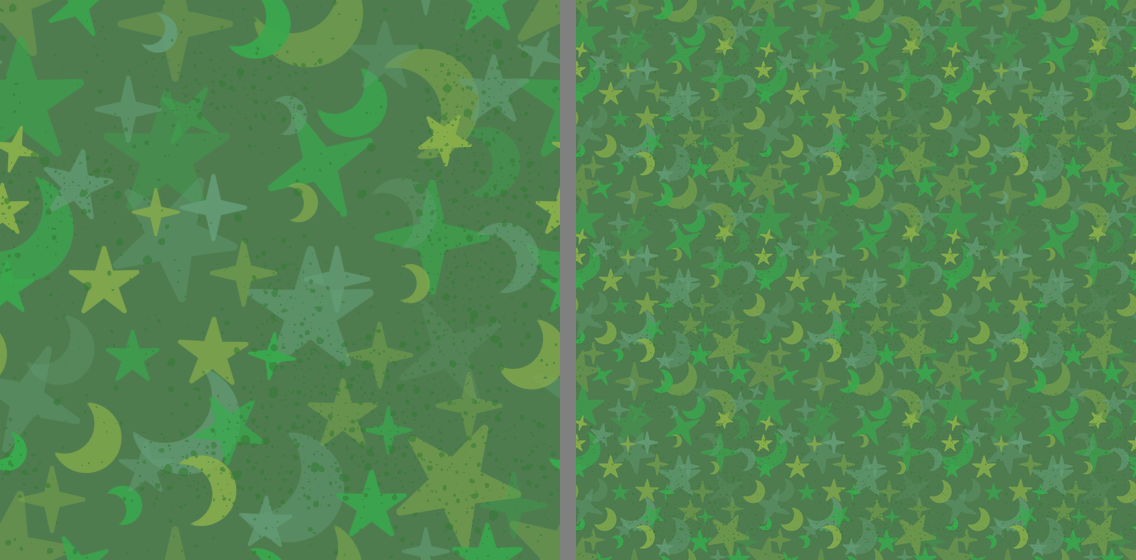
Left: one tile. Right: repeated 3 by 3.
Reproduce this pattern procedurally as a three.js fragment shader.

```glsl
varying vec2 vUv;

const vec3 BASE = vec3(0.305, 0.488, 0.308);
const vec3 LIME = vec3(0.53, 0.68, 0.295);
const vec3 GREEN = vec3(0.22, 0.665, 0.30);
const vec3 SAGE = vec3(0.395, 0.615, 0.465);
const vec3 SPECK = vec3(0.20, 0.475, 0.20);
const float SPECK_OPACITY = 0.55;

// Shape counts; radii are for star, sparkle and crescent
const int LARGE_COUNT = 16;
const int MEDIUM_COUNT = 28;
const int SMALL_COUNT = 18;
const vec3 LARGE_RADII = vec3(0.118, 0.103, 0.098);
const vec3 MEDIUM_RADII = vec3(0.066, 0.060, 0.063);
const vec3 SMALL_RADII = vec3(0.050, 0.043, 0.035);
const vec2 LARGE_OPACITY = vec2(0.20, 0.72);
const vec2 MEDIUM_OPACITY = vec2(0.28, 0.90);
const vec2 SMALL_OPACITY = vec2(0.50, 1.0);

const vec2 SPREAD = vec2(0.7549, 0.5698);
const float JITTER = 0.07;
const float TIP_ROUND = 0.06;
const float EDGE = 0.0014;
const float PI = 3.14159;

vec4 hash(vec2 p) {
  vec4 q = fract(p.xyxy * vec4(0.1031, 0.1030, 0.0973, 0.1099));
  q += dot(q, q.wzxy + 33.33);
  return fract((q.xxyz + q.yzzw) * q.zywx);
}

// Value noise that wraps after n cells
float noise(vec2 p, float n) {
  vec2 c = floor(p * n), f = fract(p * n);
  f = f * f * (3.0 - 2.0 * f);
  float a = hash(mod(c, n)).x;
  float b = hash(mod(c + vec2(1, 0), n)).x;
  float d = hash(mod(c + vec2(0, 1), n)).x;
  float e = hash(mod(c + vec2(1, 1), n)).x;
  return mix(mix(a, b, f.x), mix(d, e, f.x), f.y);
}

// Rounded star of unit radius, one point facing up
float star(vec2 p, float points, float inner) {
  float half_angle = PI / points;
  float a = mod(atan(p.x, p.y) + half_angle, 2.0 * half_angle) - half_angle;
  vec2 q = length(p) * vec2(cos(a), abs(sin(a)));
  vec2 tip = vec2(1.0 - TIP_ROUND, 0.0);
  vec2 side = inner * vec2(cos(half_angle), sin(half_angle)) - tip;
  vec2 w = q - tip;
  float d = length(w - side * clamp(dot(w, side) / dot(side, side), 0.0, 1.0));
  return (side.x * w.y - side.y * w.x > 0.0 ? -d : d) - TIP_ROUND;
}

// Disc with a bite on its left; smooth maximum rounds the horns
float crescent(vec2 p, float bite) {
  float disc = length(p) - 1.0;
  float cut = 0.85 - length(p + vec2(bite, 0.0));
  float blend = max(0.1 - abs(disc - cut), 0.0);
  return max(disc, cut) + blend * blend * 2.5;
}

// One scattered shape painted over the colour so far
vec3 paintShape(vec3 color, vec2 p, float id, vec3 radii, vec2 opacity) {
  vec4 h = hash(vec2(id + 3.0, id * 1.7 + 11.0));
  vec4 k = hash(vec2(id * 2.3 + 41.0, id + 7.0));
  vec2 center = id * SPREAD + JITTER * (h.xy - 0.5);
  float kind = mod(id, 3.0);
  float hue = mod(floor(id / 3.0) + id, 3.0);
  float radius = kind < 0.5 ? radii.x : kind < 1.5 ? radii.y : radii.z;
  float tilt = kind > 1.5 ? mix(-0.5, 1.1, h.w) : step(0.5, h.z) * (h.w - 0.5) * 1.2;

  vec2 q = (fract(p - center + 0.5) - 0.5) / radius;
  q = mat2(cos(tilt), sin(tilt), -sin(tilt), cos(tilt)) * q;
  float d = kind < 0.5 ? star(q, 5.0, 0.34)
          : kind < 1.5 ? star(q, 4.0, 0.25)
          : crescent(q, mix(0.52, 0.75, k.y));
  float cover = 1.0 - smoothstep(-EDGE, EDGE, d * radius);
  vec3 tint = hue < 0.5 ? LIME : hue < 1.5 ? GREEN : SAGE;
  return mix(color, tint, cover * mix(opacity.x, opacity.y, k.x));
}

// One dot per cell, crowded where the wrapping noise is high
float specks(vec2 p, float n, float maxRadius) {
  vec2 cell = floor(p * n);
  vec4 h = hash(mod(cell, n) + n);
  float radius = maxRadius * mix(0.35, 1.0, h.z * h.z);
  vec2 center = (cell + 0.5 + (h.xy - 0.5) * (1.0 - 2.2 * radius * n)) / n;
  float crowd = smoothstep(0.45, 0.85, noise(center, 6.0));
  float present = step(h.w, mix(0.12, 0.85, crowd));
  return present * (1.0 - smoothstep(-0.001, 0.001, length(p - center) - radius));
}

void main() {
  vec3 color = BASE;
  for (int i = 0; i < LARGE_COUNT + MEDIUM_COUNT + SMALL_COUNT; i++) {
    bool large = i < LARGE_COUNT;
    bool medium = i < LARGE_COUNT + MEDIUM_COUNT;
    vec3 radii = large ? LARGE_RADII : medium ? MEDIUM_RADII : SMALL_RADII;
    vec2 opacity = large ? LARGE_OPACITY : medium ? MEDIUM_OPACITY : SMALL_OPACITY;
    color = paintShape(color, vUv, float(i), radii, opacity);
  }

  // Splatter with slightly ragged outlines
  vec2 p = vUv + 0.004 * (vec2(noise(vUv, 90.0), noise(vUv + 0.5, 90.0)) - 0.5);
  float splatter = max(specks(p, 22.0, 0.0095), specks(p, 41.0, 0.0055));
  splatter = max(splatter, specks(p, 67.0, 0.0028));
  gl_FragColor = vec4(mix(color, SPECK, splatter * SPECK_OPACITY), 1.0);
}
```
